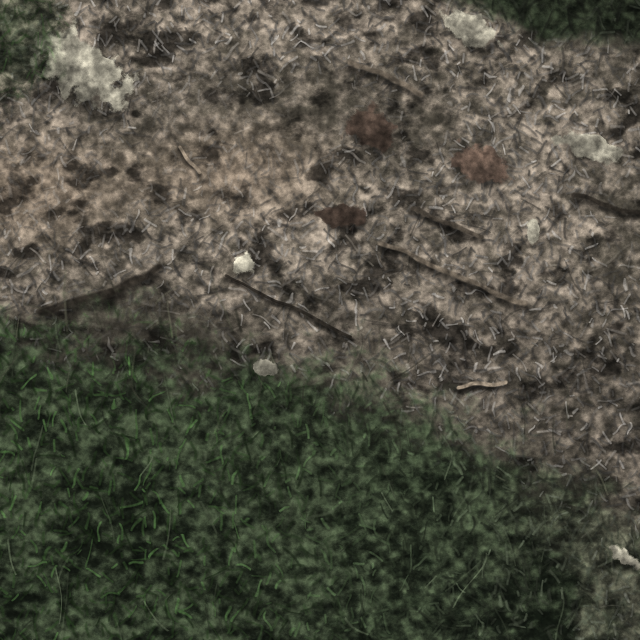
Reproduce this texture procedurally as a three.js fragment shader.

```glsl
varying vec2 vUv;
vec3 col;

float hash(vec2 p) {
  vec3 q = fract(p.xyx * 0.1031);
  q += dot(q, q.yzx + 33.33);
  return fract((q.x + q.y) * q.z);
}

float noise(vec2 p) {
  vec2 i = floor(p), f = fract(p);
  f = f * f * (3.0 - 2.0 * f);
  return mix(mix(hash(i), hash(i + vec2(1, 0)), f.x),
             mix(hash(i + vec2(0, 1)), hash(i + 1.0), f.x), f.y);
}

float fbm(vec2 p) {
  float sum = 0.0, amp = 0.5;
  for (int i = 0; i < 5; i++) {
    sum += amp * noise(p);
    p = mat2(1.6, 1.2, -1.2, 1.6) * p + 7.3;
    amp *= 0.5;
  }
  return sum;
}

float segment(vec2 p, vec2 a, vec2 b) {
  vec2 d = b - a;
  return length(p - a - d * clamp(dot(p - a, d) / dot(d, d), 0.0, 1.0));
}

// One randomly placed strand per cell, with a soft shadow
void strands(float scale, float upright, float width, vec3 light, float amount) {
  vec2 p = vUv * scale + 0.5 * vec2(noise(vUv * scale), noise(vUv * scale + 5.0));
  for (int j = -1; j <= 1; j++)
  for (int i = -1; i <= 1; i++) {
    vec2 cell = floor(p) + vec2(i, j), id = cell + scale * 17.0;
    vec2 root = cell + vec2(hash(id), hash(id + 31.7));
    vec2 dir = vec2(hash(id + 57.1) - 0.5, (hash(id + 83.9) - 0.5) * (1.0 + upright) + 0.01);
    vec2 reach = normalize(dir) * mix(0.1, 0.8, hash(id + 11.3));
    float tone = hash(id + 101.0), keep = amount * step(0.3, hash(id + 71.0));
    float d = segment(p, root - reach, root + reach);
    float shade = segment(p + vec2(-0.05, 0.1), root - reach, root + reach);
    col *= 1.0 - 0.25 * keep * smoothstep(width * 3.0, 0.0, shade);
    col = mix(col, light * mix(0.3, 1.0, tone * tone), 0.8 * keep * smoothstep(width * 1.6, width * 0.2, d));
  }
}

void stick(vec2 a, vec2 b, float width, vec3 tone) {
  vec2 p = vUv + (vec2(noise(vUv * 35.0), noise(vUv * 35.0 + 9.0)) - 0.5) * 0.009;
  col *= 1.0 - 0.5 * smoothstep(width * 2.5, 0.0, segment(p + vec2(0, width * 1.5), a, b));
  float body = smoothstep(width * 1.2, width * 0.4, segment(p, a, b));
  col = mix(col, tone * (0.7 + 0.6 * noise(p * 150.0)), body * 0.85);
}

void stone(vec2 centre, vec2 radius, float slope, vec3 tone) {
  vec2 q = vUv - centre;
  q.y -= slope * q.x;
  q /= radius;
  float d = length(q) + (fbm(vUv * 60.0) - 0.5) * 1.5;
  col *= 1.0 - 0.4 * smoothstep(1.3, 0.7, length(q + vec2(-0.1, 0.35)));
  vec3 face = tone * (0.35 + 1.15 * fbm(vUv * 45.0) + 0.15 * q.y);
  col = mix(col, face, smoothstep(1.1, 0.8, d) * 0.9);
}

void main() {
  vec2 p = vUv;
  float broad = fbm(p * 6.0), fine = fbm(p * vec2(60, 75));

  // Dry soil with sandy patches and dark crumbs
  float sand = smoothstep(0.22, 0.0, length((p - vec2(0.37, 0.73)) * vec2(0.9, 1.8)))
             + smoothstep(0.22, 0.0, length((p - vec2(0.04, 0.7)) * vec2(0.8, 1.5)));
  col = mix(vec3(0.25, 0.235, 0.205), vec3(0.63, 0.58, 0.52), smoothstep(0.24, 0.74, fine * 0.65 + broad * 0.35));
  col = mix(col, vec3(0.53, 0.47, 0.405) * (0.8 + 0.4 * fine), sand * 0.7);
  col *= 1.0 - 0.55 * smoothstep(0.52, 0.7, fbm(p * vec2(24, 33) + 40.0));
  col *= mix(0.88, 1.08, smoothstep(0.4, 0.65, p.y));

  // Straw and twig litter
  float litter = (1.0 - 0.5 * sand) * smoothstep(0.15, 0.45, broad);
  strands(24.0, 0.0, 0.04, vec3(0.6, 0.57, 0.52), litter * 0.5);
  strands(42.0, 0.0, 0.08, vec3(0.72, 0.69, 0.65), litter * 0.65);
  strands(72.0, 0.3, 0.13, vec3(0.84, 0.82, 0.79), litter * 0.65);

  // Stones, clods and a brick fragment
  vec3 chalk = vec3(0.68, 0.66, 0.59), clod = vec3(0.32, 0.265, 0.23);
  stone(vec2(0.13, 0.893), vec2(0.075, 0.05), -0.45, chalk);
  stone(vec2(0.735, 0.953), vec2(0.04, 0.026), -0.4, chalk);
  stone(vec2(0.918, 0.773), vec2(0.042, 0.021), -0.25, chalk);
  stone(vec2(0.384, 0.588), vec2(0.016, 0.019), 0.2, chalk * 1.15);
  stone(vec2(0.833, 0.638), vec2(0.01, 0.02), 0.0, chalk * 1.1);
  stone(vec2(0.538, 0.66), vec2(0.034, 0.018), -0.1, clod * 0.85);
  stone(vec2(0.577, 0.802), vec2(0.038, 0.03), -0.2, clod);
  stone(vec2(0.749, 0.746), vec2(0.046, 0.028), -0.1, clod * 1.3);

  // Fallen sticks and dark roots
  vec3 bark = vec3(0.42, 0.38, 0.33), root = bark * 0.38;
  stick(vec2(0.592, 0.622), vec2(0.82, 0.525), 0.005, bark);
  stick(vec2(0.547, 0.902), vec2(0.658, 0.854), 0.005, bark);
  stick(vec2(0.898, 0.694), vec2(1.02, 0.66), 0.005, root);
  stick(vec2(0.645, 0.674), vec2(0.749, 0.633), 0.004, bark * 0.7);
  stick(vec2(0.28, 0.768), vec2(0.31, 0.729), 0.003, bark * 1.4);
  stick(vec2(0.065, 0.512), vec2(0.17, 0.54), 0.007, root);
  stick(vec2(0.17, 0.54), vec2(0.247, 0.582), 0.007, root);
  stick(vec2(0.352, 0.57), vec2(0.547, 0.473), 0.003, root);

  // Grass bank below, with turf in both upper corners
  float ragged = (fbm(p * 13.0 + 3.0) - 0.5) * 0.16 + (fine - 0.5) * 0.16;
  float edge = 0.49 - 0.28 * p.x * p.x - p.y;
  float bank = smoothstep(-0.06, 0.08, edge + ragged);
  bank *= 1.0 - 0.5 * smoothstep(0.72, 1.0, p.x) * smoothstep(0.35, 0.5, broad);
  float corner = smoothstep(-0.01, 0.025, p.y - max(0.93, 1.315 - 0.45 * p.x) + ragged * 0.25);
  float tuft = smoothstep(0.13, 0.04, length(p - vec2(0, 0.94)) + ragged * 0.5);
  float grass = min(bank + corner + 0.7 * tuft, 1.0);
  vec3 turf = mix(vec3(0.065, 0.085, 0.06), vec3(0.29, 0.345, 0.25), smoothstep(0.28, 0.74, fine * 0.7 + broad * 0.3));
  col = mix(col, turf * (1.0 - 0.3 * corner), grass * 0.92);
  vec3 blade = mix(vec3(0.31, 0.45, 0.25), vec3(0.38, 0.41, 0.34), smoothstep(0.2, 0.9, p.x)) * (1.0 - 0.35 * corner);
  strands(34.0, 1.2, 0.06, blade, grass * 0.7);
  strands(58.0, 0.8, 0.12, blade * 1.2, grass * 0.7);
  strands(17.0, 2.5, 0.025, vec3(0.46, 0.51, 0.4), bank * 0.6);

  // Stems and pale scraps along the bank
  strands(15.0, 2.0, 0.025, vec3(0.46, 0.46, 0.38), 0.6 * smoothstep(0.2, 0.0, abs(edge)));
  stick(vec2(0.716, 0.395), vec2(0.79, 0.401), 0.004, bark * 1.5);
  stone(vec2(0.417, 0.427), vec2(0.017, 0.012), 0.0, chalk * 0.8);
  stone(vec2(0.977, 0.128), vec2(0.02, 0.014), -0.4, chalk);

  // Overall grain
  col *= 0.6 + 0.85 * fbm(p * 120.0);
  gl_FragColor = vec4(col, 1.0);
}
```
